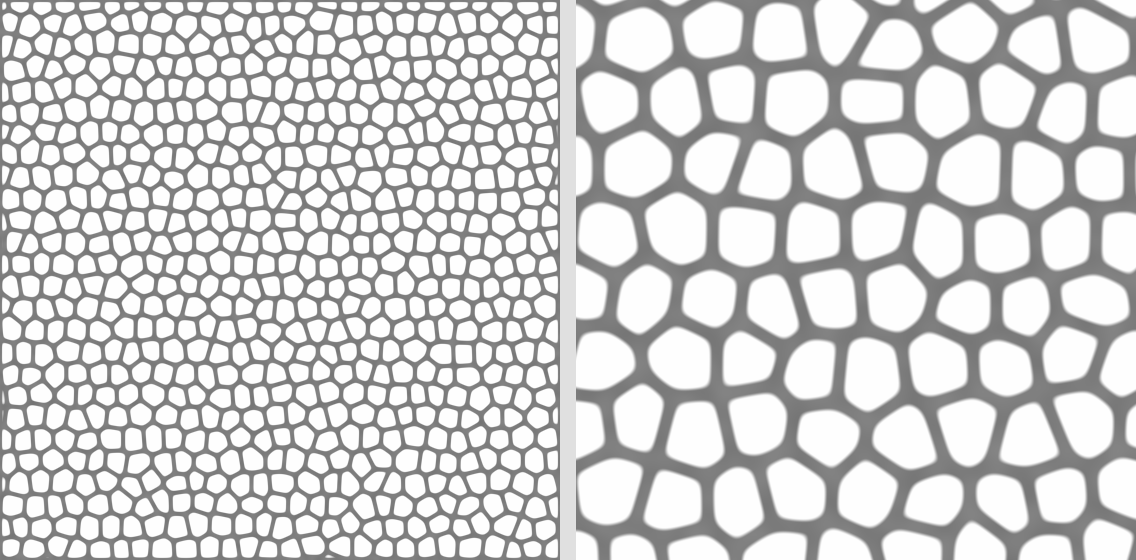
Left: the whole. Right: its middle third, enlarged.
A Shadertoy shader for this pattern:

```glsl
// Rounded grey mesh of pebble-like cells on white, set in loose horizontal rows.
// Jittered brick-lattice Voronoi: the distances to all cell walls are blended
// with a smooth minimum, so that the corners of every cell become round.

const float ROWS = 25.6;      // cells per canvas height
const float ROUNDING = 18.0;  // higher gives sharper cell corners

vec2 hash2(vec2 p) {
    vec3 q = fract(p.xyx * vec3(0.1031, 0.1030, 0.0973));
    q += dot(q, q.yzx + 33.33);
    return fract((q.xx + q.yz) * q.zy);
}

// Gradient noise, about -0.6 to 0.6
float gradientDot(vec2 corner, vec2 offset) {
    float angle = 6.2832 * hash2(corner + 71.0).x;
    return dot(vec2(cos(angle), sin(angle)), offset);
}

float gradientNoise(vec2 p) {
    vec2 i = floor(p), f = fract(p);
    vec2 u = f * f * f * (f * (f * 6.0 - 15.0) + 10.0);
    vec2 e = vec2(1.0, 0.0);
    float low = mix(gradientDot(i, f), gradientDot(i + e, f - e), u.x);
    float high = mix(gradientDot(i + e.yx, f - e.yx),
                     gradientDot(i + e.xx, f - e.xx), u.x);
    return mix(low, high, u.y);
}

// Centre of a cell: every other row is shifted by half a cell
vec2 cellSite(vec2 cell) {
    vec2 jitter = (hash2(cell + 19.0) - 0.5) * vec2(0.50, 0.42);
    return cell + 0.5 + vec2(0.5 * mod(cell.y, 2.0), 0.0) + jitter;
}

// Smooth distance to the walls of the cell holding p
float wallDistance(vec2 p, vec2 extent) {
    vec2 base = floor(p), nearestCell = base, nearestSite = base;
    float best = 1e3;
    for (int y = -2; y <= 2; y++)
    for (int x = -2; x <= 2; x++) {
        vec2 cell = base + vec2(x, y);
        vec2 site = cellSite(cell);
        float d = distance(p, site);
        if (d < best) {
            best = d;
            nearestCell = cell;
            nearestSite = site;
        }
    }

    // The canvas frame counts as walls as well
    vec2 nearSide = exp(-ROUNDING * p);
    vec2 farSide = exp(-ROUNDING * (extent - p));
    float sum = nearSide.x + nearSide.y + farSide.x + farSide.y;

    // Bisectors with all neighbours
    for (int y = -2; y <= 2; y++)
    for (int x = -2; x <= 2; x++) {
        if (x == 0 && y == 0) continue;
        vec2 site = cellSite(nearestCell + vec2(x, y));
        float d = dot(0.5 * (site + nearestSite) - p, normalize(site - nearestSite));
        sum += exp(-ROUNDING * d);
    }
    return -log(sum) / ROUNDING;
}

void mainImage(out vec4 fragColor, in vec2 fragCoord) {
    vec2 p = fragCoord / iResolution.y * ROWS;
    vec2 extent = iResolution.xy / iResolution.y * ROWS;

    // Soft edge, never narrower than a pixel
    float softness = max(0.034, 0.5 * ROWS / iResolution.y);
    float d = wallDistance(p, extent);
    float inside = smoothstep(0.093 - softness, 0.093 + softness, d);

    // Slightly uneven grey walls around white cells
    float wallGrey = 0.49 + 0.05 * gradientNoise(p * 2.3);
    fragColor = vec4(vec3(mix(wallGrey, 0.995, inside)), 1.0);
}
```
